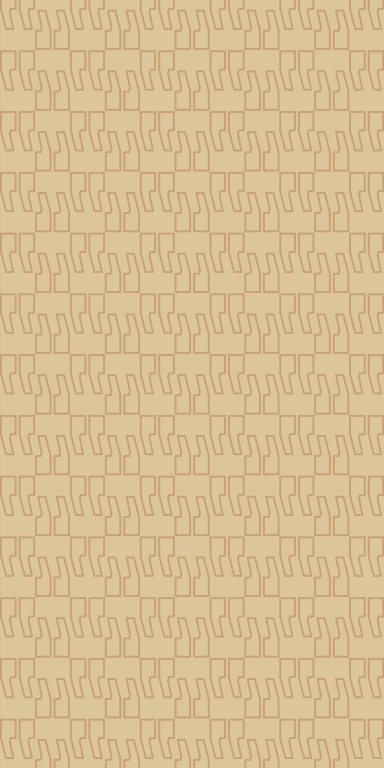
Give the GLSL for this pattern, as a WebGL 2 fragment shader.

```glsl
#version 300 es
precision highp float;

uniform vec2 u_resolution;
out vec4 outColor;

// Lengths are in units where the canvas is CANVAS_WIDTH wide
const float CANVAS_WIDTH = 384.0;
const vec2 PERIOD = vec2(69.82, 60.76);    // 5.5 repeats across, 12.64 down
const vec2 ORIGIN = vec2(1.0, 51.3);       // top left of a repeat, y down
const vec2 MARK_SIZE = vec2(14.6, 38.4);
const float PAIR_SPACING = 18.6;
const float LOWER_DROP = 20.1;             // offset of the inverted pair
const float LINE_HALF_WIDTH = 1.0;
const float EDGE_PIXELS = 0.6;
const vec3 GROUND_COLOR = vec3(0.868, 0.773, 0.607);
const vec3 LINE_COLOR = vec3(0.785, 0.630, 0.462);

// Outline of one slanted, stepped mark, clockwise from its top left
const int CORNERS = 8;
const vec2 OUTLINE[CORNERS] = vec2[CORNERS](
    vec2(0.0, 0.0), vec2(14.6, 0.0), vec2(14.6, 18.2), vec2(9.7, 18.4),
    vec2(8.9, 22.0), vec2(12.3, 38.4), vec2(5.1, 38.4), vec2(0.0, 18.8));

float segmentDistance(vec2 p, vec2 a, vec2 b) {
    vec2 ap = p - a;
    vec2 ab = b - a;
    return length(ap - ab * clamp(dot(ap, ab) / dot(ab, ab), 0.0, 1.0));
}

// Distance to the outline of a mark centred on zero
float markDistance(vec2 p) {
    p += 0.5 * MARK_SIZE;
    float d = PERIOD.x;
    for (int i = 0; i < CORNERS; i++) {
        d = min(d, segmentDistance(p, OUTLINE[i], OUTLINE[(i + 1) % CORNERS]));
    }
    return d;
}

// Offset from the nearest repeat of a centre
vec2 repeatAround(vec2 p, vec2 center) {
    return (fract((p - center) / PERIOD + 0.5) - 0.5) * PERIOD;
}

float patternDistance(vec2 p) {
    float d = PERIOD.x;
    for (int i = 0; i < 2; i++) {
        vec2 upper = 0.5 * MARK_SIZE + vec2(float(i) * PAIR_SPACING, 0.0);
        vec2 lower = upper + vec2(0.5 * PERIOD.x, LOWER_DROP);
        d = min(d, markDistance(repeatAround(p, upper)));
        // The lower pair is turned by half a revolution
        d = min(d, markDistance(-repeatAround(p, lower)));
    }
    return d;
}

void main() {
    float unitsPerPixel = CANVAS_WIDTH / u_resolution.x;
    vec2 fromTop = vec2(gl_FragCoord.x, u_resolution.y - gl_FragCoord.y);
    float d = patternDistance(fromTop * unitsPerPixel - ORIGIN);

    // Soft-edged line over the ground
    float edge = EDGE_PIXELS * unitsPerPixel;
    float line = 1.0 - smoothstep(LINE_HALF_WIDTH - edge, LINE_HALF_WIDTH + edge, d);
    outColor = vec4(mix(GROUND_COLOR, LINE_COLOR, line), 1.0);
}
```
